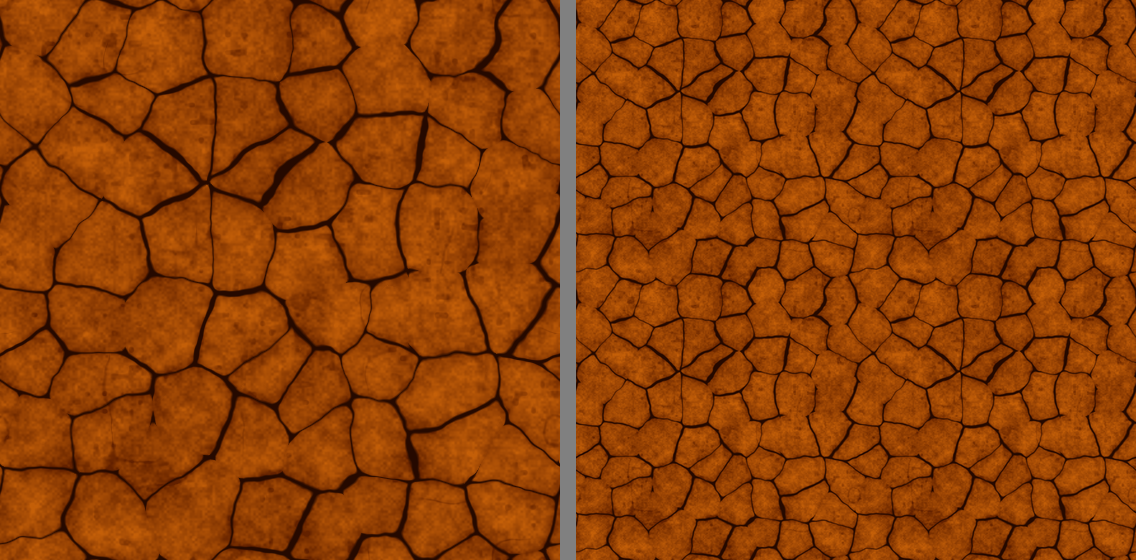
Left, the tile; right, the same tile 2 across and 2 down.
A WebGL 1 fragment shader for this texture:

```glsl
precision highp float;
// Dry cracked earth: ochre plates parted by dark, branching cracks.
// Cracks are warped Voronoi borders whose width varies per border; some borders
// fade out between junctions. Wrapped value noise mottles the plates.

#define PLATES 8.0        // Voronoi cells across the tile
#define JITTER 0.88       // scatter of the cell sites
#define HIDDEN 0.20       // share of borders that fade out
#define THIN 0.0009       // half width of the finest crack
#define THICK 0.0062      // half width of the widest crack
#define JOINT 0.0034      // half width where cracks meet
#define JOINT_REACH 0.036 // how far a joint influences its cracks
#define SOFT 0.0023       // softness of the crack edge
#define MOTTLE 1.25       // contrast of the plate surface
#define RIM 0.46          // darkening of plates beside cracks

uniform vec2 u_resolution;

float hash(vec2 p) {
  return fract(sin(dot(p, vec2(127.1, 311.7))) * 43758.5453);
}

// Value noise that repeats after "period" cells, i.e. once per tile.
float noise(vec2 uv, float period, float seed) {
  vec2 p = uv * period;
  vec2 i = floor(p);
  vec2 f = p - i;
  f = f * f * (3.0 - 2.0 * f);
  vec2 lo = floor(mod(i + 0.5, period)) + seed;
  vec2 hi = floor(mod(i + 1.5, period)) + seed;
  return mix(mix(hash(lo), hash(vec2(hi.x, lo.y)), f.x),
             mix(hash(vec2(lo.x, hi.y)), hash(hi), f.x), f.y);
}

vec2 noise2(vec2 uv, float period, float seed) {
  return vec2(noise(uv, period, seed), noise(uv, period, seed + 37.3)) - 0.5;
}

float smoothMin(float a, float b, float k) {
  float h = max(k - abs(a - b), 0.0) / k;
  return min(a, b) - 0.25 * h * h * k;
}

// A site is stored as (offset.xy, distance, random key).
// Distance to the edge of the crack between two sites; negative inside it.
float crackEdge(vec4 a, vec4 b, float joint, float swell) {
  float toBorder = (b.z * b.z - a.z * a.z) / (2.0 * max(length(b.xy - a.xy), 0.001));
  float pick = fract(a.w + b.w);
  float size = (pick - HIDDEN) / (1.0 - HIDDEN);
  float width = pick < HIDDEN ? -0.010 : mix(THIN, THICK, size * size);
  return toBorder - mix(width, JOINT, joint) * swell;
}

// Signed distance to the crack network.
float cracks(vec2 uv, float swell) {
  vec2 cell = floor(uv * PLATES);
  vec4 first = vec4(9.0), second = vec4(9.0), third = vec4(9.0);
  for (int y = -2; y <= 2; y++) {
    for (int x = -2; x <= 2; x++) {
      vec2 g = cell + vec2(float(x), float(y));
      vec2 id = floor(mod(g + 0.5, PLATES));
      vec2 scatter = vec2(hash(id + 3.7), hash(id + 51.3)) - 0.5;
      vec2 offset = (g + 0.5 + JITTER * scatter) / PLATES - uv;
      vec4 site = vec4(offset, length(offset), hash(id + 19.1));
      if (site.z < first.z) {
        third = second; second = first; first = site;
      } else if (site.z < second.z) {
        third = second; second = site;
      } else if (site.z < third.z) {
        third = site;
      }
    }
  }
  float joint = 1.0 - smoothstep(0.0, JOINT_REACH, third.z - first.z);
  return smoothMin(crackEdge(first, second, joint, swell),
                   crackEdge(first, third, joint, swell), 0.006);
}

void main() {
  vec2 uv = gl_FragCoord.xy / u_resolution;

  // Crack network on bent coordinates
  vec2 bent = uv + 0.030 * noise2(uv, 10.0, 1.0)
                 + 0.011 * noise2(uv, 27.0, 5.0)
                 + 0.003 * noise2(uv, 80.0, 9.0);
  float swell = mix(0.55, 1.35, noise(uv, 5.0, 13.0)) * mix(0.7, 1.3, noise(uv, 26.0, 17.0));
  float edge = cracks(bent, swell);
  float outside = max(edge, 0.0);

  // Plate surface: broad stains down to fine grain
  float mottle = 0.26 * noise(uv, 7.0, 21.0) + 0.32 * noise(uv, 18.0, 25.0)
               + 0.30 * noise(uv, 45.0, 29.0) + 0.28 * noise(uv, 105.0, 33.0)
               + 0.28 * noise(uv, 220.0, 41.0) - 0.72;
  float tone = 0.58 + MOTTLE * mottle;
  tone += 0.10 * smoothstep(0.0, 0.05, outside) - RIM * exp(-outside / 0.008);

  // Dark pits, pale flecks and faint hairlines
  float pits = smoothstep(0.70, 0.92, noise(uv, 64.0, 45.0)) * smoothstep(0.35, 0.7, noise(uv, 14.0, 49.0));
  float flecks = smoothstep(0.78, 0.97, noise(uv, 52.0, 53.0));
  float vein = 1.0 - smoothstep(0.0, 0.035, abs(noise(bent, 13.0, 57.0) - 0.5));
  tone += 0.22 * flecks - 0.42 * pits;
  tone -= 0.30 * vein * smoothstep(0.62, 0.78, noise(uv, 9.0, 61.0));

  vec3 umber = vec3(0.46, 0.175, 0.0);
  vec3 ochre = vec3(0.74, 0.355, 0.03);
  vec3 chasm = vec3(0.145, 0.035, 0.0);
  vec3 color = mix(umber, ochre, clamp(tone, -0.25, 1.1));
  float depth = 1.0 - smoothstep(-SOFT, SOFT, edge);
  color = mix(color, chasm, depth);
  gl_FragColor = vec4(clamp(color, 0.0, 1.0), 1.0);
}
```
